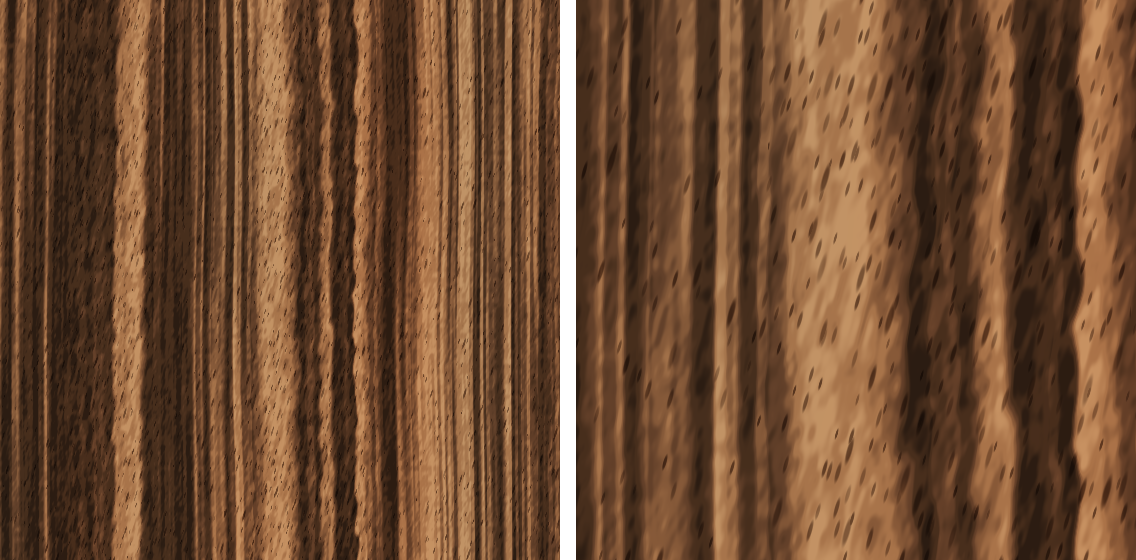
Left, the full canvas; right, a detail of the centre.
Give the GLSL for this texture, as a WebGL 1 fragment shader.

```glsl
precision highp float;
// Zebrawood veneer: upright dark and tan stripes with slanted fibres and pores.
uniform vec2 u_resolution;

const float TAU = 6.2831853;
const float FIBRE_SLANT = 0.27;

const vec3 UMBER    = vec3(0.17, 0.11, 0.07);
const vec3 COCOA    = vec3(0.28, 0.18, 0.11);
const vec3 CHESTNUT = vec3(0.39, 0.25, 0.16);
const vec3 CARAMEL  = vec3(0.53, 0.35, 0.22);
const vec3 TAN      = vec3(0.66, 0.455, 0.29);
const vec3 HONEY    = vec3(0.77, 0.575, 0.39);

float hash(vec2 p) {
  vec3 q = fract(p.xyx * 0.1031);
  q += dot(q, q.yzx + 33.33);
  return fract((q.x + q.y) * q.z);
}

float noise(vec2 p) {
  vec2 cell = floor(p);
  vec2 f = fract(p);
  f = f * f * (3.0 - 2.0 * f);
  float low = mix(hash(cell), hash(cell + vec2(1.0, 0.0)), f.x);
  float high = mix(hash(cell + vec2(0.0, 1.0)), hash(cell + vec2(1.0, 1.0)), f.x);
  return mix(low, high, f.y);
}

// Noise centred on zero, stretched by the given frequency.
float signedNoise(vec2 p, vec2 frequency, float seed) {
  return noise(p * frequency + seed) - 0.5;
}

// Long stripes with firm edges, centred on zero.
float stripes(vec2 p, vec2 frequency, float seed) {
  return smoothstep(0.32, 0.68, noise(p * frequency + seed)) - 0.5;
}

// Straight fine-lined zones (1) alternate with wavy coarse ones (0).
float straightZone(float x) {
  float u = x - 0.05;
  float wave = 0.5 + 0.5 * cos(TAU * u * (3.635 - 1.32 * u));
  return smoothstep(0.25, 0.75, wave);
}

// Short dashes, one at most per cell, along the second axis.
float pores(vec2 p, vec2 cellSize, float density, float seed) {
  vec2 grid = p / cellSize;
  grid.y += hash(vec2(floor(grid.x), seed));
  vec2 id = floor(grid) + seed;
  vec2 centre = 0.3 + 0.4 * vec2(hash(id + 17.0), hash(id + 41.0));
  vec2 radius = vec2(0.20, 0.30) * (0.5 + 0.5 * hash(id + 73.0));
  float d = length((fract(grid) - centre) / radius);
  float depth = 0.4 + 0.6 * hash(id + 91.0);
  return depth * (1.0 - smoothstep(0.5, 1.15, d)) * step(hash(id), density);
}

vec3 woodColour(float tone) {
  vec3 c = mix(UMBER, COCOA, smoothstep(0.02, 0.20, tone));
  c = mix(c, CHESTNUT, smoothstep(0.24, 0.44, tone));
  c = mix(c, CARAMEL, smoothstep(0.44, 0.61, tone));
  c = mix(c, TAN, smoothstep(0.61, 0.76, tone));
  return mix(c, HONEY, smoothstep(0.78, 0.98, tone));
}

void main() {
  vec2 uv = gl_FragCoord.xy / u_resolution.y;
  float straight = straightZone(uv.x);
  float wavy = 1.0 - straight;
  vec2 slanted = vec2(uv.x - FIBRE_SLANT * uv.y, uv.y);

  // Slow drift bends the stripes; slanted fibres fray their edges.
  vec2 p = uv;
  p.x += 0.025 * signedNoise(uv, vec2(9.0, 0.4), 5.0);
  p.x += 0.010 * signedNoise(uv, vec2(4.0, 2.6), 11.0);
  p.x += 0.006 * wavy * signedNoise(uv, vec2(14.0, 11.0), 23.0);
  p.x += 0.009 * wavy * signedNoise(slanted, vec2(100.0, 32.0), 31.0);

  // Stripe tone, from broad bands down to narrow lines.
  float tone = 0.03 - 0.07 * cos(TAU * (uv.x - 0.38) / 0.31);
  tone += 0.10 * signedNoise(p, vec2(8.0, 0.5), 43.0);
  tone += mix(0.50, 0.20, straight) * stripes(p, vec2(33.0, 0.35), 57.0);
  tone += mix(0.18, 0.38, straight) * stripes(p, vec2(82.0, 0.5), 71.0);
  tone += mix(0.08, 0.22, straight) * stripes(p, vec2(170.0, 1.2), 83.0);
  tone = smoothstep(-0.40, 0.40, tone);

  // Fine grain stays visible on the darkest and the lightest stripes.
  tone = mix(0.08, 0.90, tone);
  tone += mix(0.28, 0.10, straight) * signedNoise(slanted, vec2(170.0, 34.0), 97.0);
  tone += mix(0.10, 0.26, straight) * signedNoise(p, vec2(240.0, 7.0), 103.0);
  tone += 0.20 * signedNoise(slanted, vec2(300.0, 110.0), 109.0);

  // Patches of redder and greyer wood.
  vec3 colour = woodColour(tone);
  float warmth = noise(uv * vec2(7.0, 1.5) + 127.0);
  colour *= mix(vec3(0.97, 1.01, 1.04), vec3(1.03, 0.98, 0.95), warmth);

  // Two sizes of pore, densest in the wavy zones.
  float pore = 0.0;
  for (int i = 0; i < 2; i++) {
    float layer = float(i);
    vec2 cellSize = mix(vec2(0.012, 0.038), vec2(0.008, 0.023), layer);
    vec2 shifted = slanted + layer * vec2(0.37, 0.19);
    float density = mix(0.55, 0.22, straight);
    pore = max(pore, pores(shifted, cellSize, density, 140.0 + 60.0 * layer));
  }
  colour *= mix(vec3(1.0), vec3(0.52, 0.45, 0.40), pore);

  gl_FragColor = vec4(colour, 1.0);
}
```
